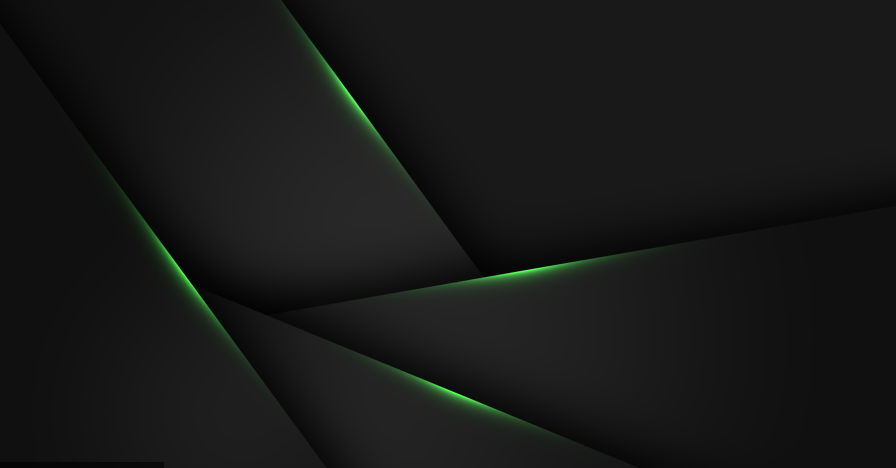
This background is drawn by a WebGL 1 fragment shader. Its source:

```glsl
precision highp float;
// Five dark overlapping panels with green light along four slanted edges.
// Panels are painted back to front: each casts a soft shadow outward from its
// edge, fills its own side with a radial grey, and adds a glow inside the rim.

uniform vec2 u_resolution;

// Lengths are in canvas heights.
const vec3 GLOW_COLOR = vec3(0.18, 0.80, 0.20);
const vec3 CORE_COLOR = vec3(0.12, 0.30, 0.10);
const float GLOW_WIDTH = 0.012;
const float CORE_WIDTH = 0.004;
const float SHADOW_WIDTH = 0.065;
const float SHADOW_DEPTH = 0.68;
const float BASE_GREY = 0.099;
const float STRIP_HEIGHT = 0.012;
const float STRIP_LENGTH = 0.35;

// Edge end points; the panel lies to the right of each start-to-end direction.
const vec2 LEFT_A = vec2(0.0, 0.950);
const vec2 LEFT_B = vec2(0.6965, 0.0);
const vec2 BAND_A = vec2(0.5995, 1.0);
const vec2 BAND_B = vec2(1.030, 0.4095);
const vec2 RIGHT_A = vec2(0.577, 0.328);
const vec2 RIGHT_B = vec2(1.910, 0.560);
const vec2 LOWER_A = vec2(0.423, 0.386);
const vec2 LOWER_B = vec2(1.363, 0.0);

// Distance along the edge (x) and signed distance across it (y).
vec2 edgeSpace(vec2 p, vec2 a, vec2 b) {
  vec2 dir = normalize(b - a);
  vec2 q = p - a;
  return vec2(dot(q, dir), dot(q, vec2(-dir.y, dir.x)));
}

// Radial grey: bright at the centre, dark past the radius.
vec3 shade(vec2 p, vec2 center, float radius, float bright, float dark) {
  return vec3(mix(bright, dark, smoothstep(0.0, 1.0, length(p - center) / radius)));
}

// Lit rim, fading inward and away from its hot spot.
vec3 rimLight(vec2 e, float hotSpot, float spread) {
  float t = (e.x - hotSpot) / spread;
  float depth = max(-e.y, 0.0);
  float halo = exp(-t * t) * exp(-depth / GLOW_WIDTH);
  float core = exp(-6.0 * t * t) * exp(-depth / CORE_WIDTH);
  return GLOW_COLOR * halo * (0.55 + 0.45 * exp(-4.0 * t * t)) + CORE_COLOR * core;
}

// Shadow the layers below, then cover them with the lit panel.
vec3 addPanel(vec3 below, vec3 fill, vec2 e, float hotSpot, float spread) {
  float d = max(e.y, 0.0) / SHADOW_WIDTH;
  vec3 shadowed = below * (1.0 - SHADOW_DEPTH * exp(-d * (0.6 + 0.5 * d)));
  float aa = 0.8 / u_resolution.y;
  float cover = 1.0 - smoothstep(-aa, aa, e.y);
  return mix(shadowed, fill + rimLight(e, hotSpot, spread), cover);
}

void main() {
  vec2 p = gl_FragCoord.xy / u_resolution.y;
  p.x *= 1.9104 * u_resolution.y / u_resolution.x;

  // Upper right backdrop
  vec3 color = vec3(BASE_GREY);

  // Diagonal band
  vec3 fill = shade(p, vec2(0.82, 0.50), 0.80, 0.158, 0.072);
  color = addPanel(color, fill, edgeSpace(p, BAND_A, BAND_B), 0.255, 0.19);

  // Right wedge
  fill = shade(p, vec2(0.95, 0.28), 0.88, 0.145, 0.062);
  color = addPanel(color, fill, edgeSpace(p, RIGHT_A, RIGHT_B), 0.55, 0.21);

  // Lower wedge
  fill = shade(p, vec2(0.80, 0.10), 0.60, 0.138, 0.085);
  color = addPanel(color, fill, edgeSpace(p, LOWER_A, LOWER_B), 0.595, 0.18);

  // Left panel
  fill = shade(p, vec2(0.52, 0.12), 0.52, 0.118, 0.062);
  color = addPanel(color, fill, edgeSpace(p, LEFT_A, LEFT_B), 0.66, 0.21);

  // Dark strip in the lower left corner
  float strip = step(p.y, STRIP_HEIGHT) * step(p.x, STRIP_LENGTH);
  color *= 1.0 - 0.6 * strip;

  gl_FragColor = vec4(color, 1.0);
}
```
